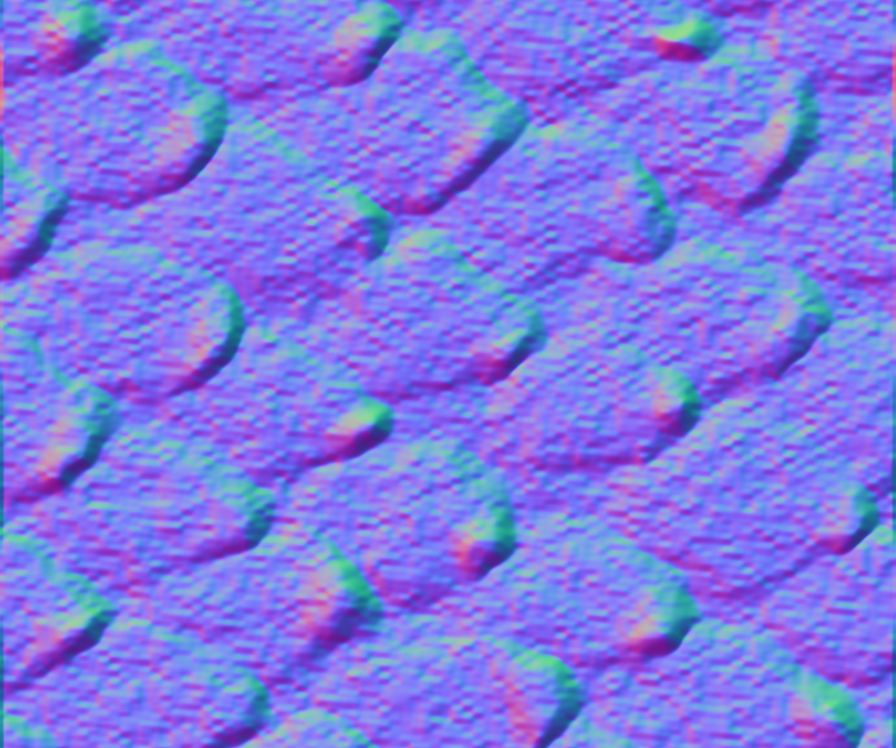
This texture map is drawn by a Shadertoy shader. Its source:

```glsl
// Tangent-space normal map of rough, overlapping scales with raised lips

const vec2 CELL = vec2(0.40, 0.1285);    // spacing of the staggered scales
const vec2 RADII = vec2(0.185, 0.122);   // half size of one scale
const float STEP = 0.0032;               // distance used for the slopes

float hash(vec2 p) {
    return fract(sin(dot(p, vec2(127.1, 311.7))) * 43758.5453);
}

float noise(vec2 p) {
    vec2 i = floor(p);
    vec2 f = fract(p);
    vec2 u = f * f * f * (f * (f * 6.0 - 15.0) + 10.0);
    float low = mix(hash(i), hash(i + vec2(1.0, 0.0)), u.x);
    float high = mix(hash(i + vec2(0.0, 1.0)), hash(i + vec2(1.0, 1.0)), u.x);
    return mix(low, high, u.y);
}

vec2 rotate(vec2 p, float angle) {
    float c = cos(angle);
    float s = sin(angle);
    return vec2(c * p.x + s * p.y, c * p.y - s * p.x);
}

float smoothMax(float a, float b, float blend) {
    float h = max(blend - abs(a - b), 0.0) / blend;
    return max(a, b) + 0.25 * h * h * blend;
}

// One soft dome, rising to the right, with a lip along its lower right rim
float scaleHeight(vec2 p, vec2 id) {
    float size = mix(0.88, 1.08, hash(id + 3.7));
    vec2 q = rotate(p, mix(-0.05, 0.20, hash(id + 8.1))) / (RADII * size);
    float e = length(q);
    float body = 1.0 - smoothstep(0.62, 1.10, e);
    float tilt = mix(0.006, 0.019, smoothstep(-1.0, 1.0, q.x));
    float dome = 0.010 * max(1.0 - e * e, 0.0);

    // The lip climbs slowly from inside and drops sharply outside
    float turn = atan(q.y, q.x) + mix(0.0, 0.6, hash(id + 5.3));
    float reach = mix(0.28, 0.62, hash(id + 1.9));
    float along = exp(-turn * turn / (reach * reach));
    float across = (e - 0.80) / (e < 0.80 ? 0.24 : 0.14);
    float lip = mix(0.020, 0.042, hash(id + 6.4)) * along * exp(-across * across);
    return body * (tilt + 0.006 * hash(id)) + dome + lip;
}

// Neighbouring scales, blended where they meet
float scalesHeight(vec2 p) {
    float row = floor(p.y / CELL.y);
    float height = 0.0;
    for (int j = -1; j <= 1; j++) {
        float y = row + float(j);
        float stagger = 0.5 * mod(y, 2.0);
        float column = floor(p.x / CELL.x - stagger);
        for (int i = -1; i <= 1; i++) {
            vec2 id = vec2(column + float(i), y);
            vec2 jitter = vec2(hash(id + 2.2), hash(id + 4.6)) - 0.5;
            vec2 centre = (id + vec2(0.5 + stagger, 0.5)) * CELL;
            vec2 local = p - centre - jitter * vec2(0.06, 0.03);
            height = smoothMax(height, scaleHeight(local, id), 0.006);
        }
    }
    return height;
}

// Fine grain, stretched sideways
float grainHeight(vec2 p) {
    vec2 q = vec2(p.x, p.y + 0.08 * p.x);
    float fine = noise(q * vec2(72.0, 112.0));
    float middle = noise(rotate(q, 0.35) * vec2(34.0, 50.0) + 17.0);
    float broad = noise(rotate(q, -0.3) * vec2(14.0, 18.0) + 41.0);
    return 0.0050 * fine + 0.0050 * middle + 0.0090 * broad;
}

float surfaceHeight(vec2 p) {
    vec2 warp = vec2(noise(p * 9.0), noise(p * 9.0 + 31.0)) - 0.5;
    vec2 ripple = vec2(noise(p * 30.0 + 5.0), noise(p * 30.0 + 57.0)) - 0.5;
    vec2 q = p + vec2(0.04, 0.0) + 0.045 * warp + 0.014 * ripple;
    return scalesHeight(q) + grainHeight(p);
}

// Encode a slope as colour; blue fades as the surface gets steeper
vec3 normalColour(vec2 slope) {
    vec2 tilt = 0.44 * slope / sqrt(1.0 + dot(slope, slope));
    float blue = max(0.98 - 2.7 * dot(tilt, tilt), 0.42);
    return vec3(vec2(0.495, 0.475) + tilt, blue);
}

void mainImage(out vec4 fragColor, in vec2 fragCoord) {
    vec2 p = fragCoord / iResolution.y;
    float width = iResolution.x / iResolution.y;

    // Red leans with the rise to the right, green with the fall upward
    float right = surfaceHeight(p + vec2(STEP, 0.0));
    float left = surfaceHeight(p - vec2(STEP, 0.0));
    float above = surfaceHeight(p + vec2(0.0, STEP));
    float below = surfaceHeight(p - vec2(0.0, STEP));
    vec2 slope = vec2(right - left, below - above) / (2.0 * STEP);

    // Narrow seams down both sides
    float side = min(p.x, width - p.x);
    float seam = 1.0 - smoothstep(0.002, 0.007, side);
    slope.x += seam * 5.0 * (noise(vec2(3.0, p.y * 9.0)) - 0.5);

    fragColor = vec4(normalColour(slope), 1.0);
}
```
